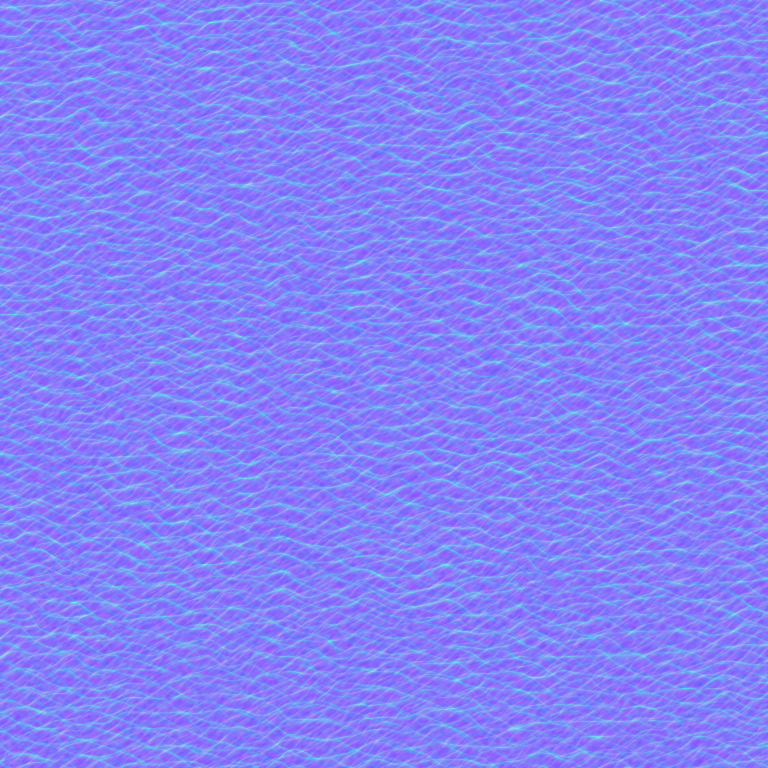
A WebGL 1 fragment shader for this texture map:

```glsl
precision highp float;
// Normal map of fine creased leather: gently waving crease families at several
// angles cross into small lens-shaped cells. Each crease adds a tilt to a
// grained base slope, stored as red and green; blue falls as the slope rises.
uniform vec2 u_resolution;

const vec2 BASE_SLOPE = vec2(0.533, 0.402);  // red and green of the cell faces

float hash(vec2 p) {
  return fract(sin(dot(p, vec2(127.1, 311.7))) * 43758.5453);
}

// Smooth value noise in 0..1
float noise(vec2 p) {
  vec2 cell = floor(p);
  vec2 f = fract(p);
  f = f * f * (3.0 - 2.0 * f);
  float low = mix(hash(cell), hash(cell + vec2(1.0, 0.0)), f.x);
  float high = mix(hash(cell + vec2(0.0, 1.0)), hash(cell + vec2(1.0, 1.0)), f.x);
  return mix(low, high, f.y);
}

// Two independent noises, centred on zero
vec2 noisePair(vec2 p) {
  return vec2(noise(p), noise(p + vec2(37.2, 91.7))) - 0.5;
}

vec2 rotate(vec2 p, float angle) {
  float c = cos(angle);
  float s = sin(angle);
  return vec2(c * p.x + s * p.y, c * p.y - s * p.x);
}

// Wavy parallel creases of uneven strength: sharp above the crest, softer below
float creases(vec2 p, float angle, float count, float wobble, float width, float seed) {
  vec2 q = rotate(p, angle) * count + seed;
  float phase = q.y + wobble * (noise(q * vec2(0.6, 0.3)) - 0.5);
  phase += 0.25 * (noise(q * vec2(1.1, 0.8) + seed) - 0.5);
  float row = floor(phase);
  float offset = fract(phase) - 0.5;
  float vigour = noise(vec2(q.x * 0.9, row * 7.31 + seed));
  float strength = mix(0.45, 1.0, smoothstep(0.15, 0.85, vigour));
  float side = offset > 0.0 ? 0.65 : 1.35;
  return strength * exp(-abs(offset) / (width * side * count));
}

// Sum of all crease tilts at a point, as red and green offsets
vec2 creaseTilt(vec2 p, float pixel) {
  float thin = max(0.0011, 0.55 * pixel);
  float broad = max(0.0015, 0.75 * pixel);
  vec2 tilt = vec2(-0.07, 0.35) * creases(p, 0.06, 47.0, 0.9, broad, 3.7);
  tilt += vec2(-0.12, 0.29) * creases(p, -0.34, 48.0, 0.7, broad, 17.1);
  tilt += vec2(-0.17, 0.16) * creases(p, -0.64, 52.0, 0.5, thin, 29.3);
  tilt += vec2(0.06, 0.24) * creases(p, 0.42, 55.0, 0.6, thin, 41.9);
  tilt += vec2(0.08, 0.14) * creases(p, 0.66, 90.0, 0.5, thin, 58.3);
  return tilt / (1.0 + 0.5 * length(tilt));
}

// Soft mottling of the cell faces plus a finer skin grain
vec2 grain(vec2 p) {
  vec2 mottle = noisePair(rotate(p, 0.2) * vec2(110.0, 180.0));
  vec2 skin = noisePair(rotate(p, 0.5) * vec2(180.0, 360.0) + 13.0);
  return mottle * vec2(0.06, 0.04) + skin * vec2(0.12, 0.13);
}

void main() {
  vec2 p = gl_FragCoord.xy / u_resolution.y;
  float pixel = 1.0 / u_resolution.y;

  // Slow bending so the grain direction drifts across the surface
  vec2 bent = p + 0.012 * noisePair(p * 5.0);

  // Encode the slope, with blue falling on the steep crease flanks
  vec2 slope = BASE_SLOPE + creaseTilt(bent, pixel) + grain(bent);
  float blue = 0.985 - 0.16 * max(0.0, slope.y - 0.45);
  gl_FragColor = vec4(slope, blue, 1.0);
}
```
